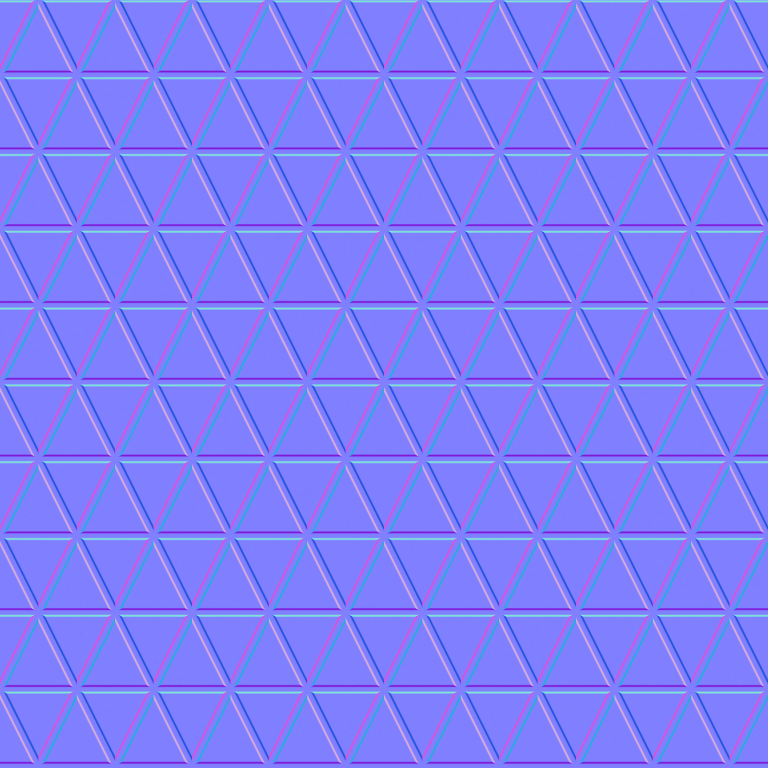
Reproduce this texture map procedurally as a Shadertoy shader.

```glsl
// Tangent-space normal map of raised triangular tiles parted by narrow flat grooves.
#define REPEATS 10.0        // triangles across and rows down, even so that it tiles
#define GROOVE_HALF 0.043   // groove centre to bevel centre, in rows
#define BEVEL_WIDTH 0.024   // reach of the bevel either side of its centre
#define BEVEL_TILT 0.80     // sideways part of the normal at the bevel centre
#define ROW_OFFSET 0.025    // height of the lowest groove centre, in rows
#define GRAIN_CELLS 256.0   // surface grain cells across
#define GRAIN_TILT 0.022    // strength of the grain

// Integer hash giving two values from 0 to 1.
vec2 hash22(vec2 cell) {
    uvec2 q = uvec2(cell) * uvec2(1597u, 3571u);
    uint n = (q.x ^ q.y) * 7919u;
    n = (n ^ (n >> 15)) * 73471u;
    n ^= n >> 13;
    return vec2(n & 1023u, (n >> 10) & 1023u) / 1023.0;
}

// Smooth two-channel noise that wraps at the canvas edges.
vec2 wrappedNoise(vec2 uv) {
    vec2 p = uv * GRAIN_CELLS;
    vec2 cell = floor(p), f = fract(p);
    f = f * f * (3.0 - 2.0 * f);
    vec2 lo = mod(cell, GRAIN_CELLS), hi = mod(cell + 1.0, GRAIN_CELLS);
    vec2 bottom = mix(hash22(lo), hash22(vec2(hi.x, lo.y)), f.x);
    vec2 top = mix(hash22(vec2(lo.x, hi.y)), hash22(hi), f.x);
    return mix(bottom, top, f.y);
}

// Sideways tilt from one edge; it fades where another edge is nearer.
vec2 bevel(float dist, float others, vec2 outward, float pixel) {
    float width = max(BEVEL_WIDTH, pixel);
    float ridge = 1.0 - smoothstep(0.0, width, abs(dist - GROOVE_HALF));
    float owner = smoothstep(-pixel, pixel, others - dist);
    return outward * ridge * owner * BEVEL_TILT;
}

void mainImage(out vec4 fragColor, in vec2 fragCoord) {
    vec2 uv = fragCoord / iResolution.xy;
    vec2 p = uv * REPEATS - vec2(0.5, ROW_OFFSET);
    float pixel = REPEATS / min(iResolution.x, iResolution.y);

    // Position between the rising, falling and level grid lines
    vec3 f = fract(vec3(p.x - 0.5 * p.y, p.x + 0.5 * p.y, p.y));
    bool pointsUp = f.y >= f.x;
    vec3 edge = pointsUp ? vec3(f.x, 1.0 - f.y, f.z) : vec3(1.0 - f.x, f.y, 1.0 - f.z);

    // Perpendicular distances to the three edges and their outward directions
    vec2 slant = normalize(vec2(2.0, 1.0));
    vec3 d = edge * vec3(slant.x, slant.x, 1.0);
    float side = pointsUp ? 1.0 : -1.0;

    vec2 tilt = bevel(d.x, min(d.y, d.z), vec2(-slant.x, slant.y), pixel)
              + bevel(d.y, min(d.x, d.z), slant, pixel)
              + bevel(d.z, min(d.x, d.y), vec2(0.0, -1.0), pixel);
    tilt *= side;

    // Faint grain on the raised faces only
    float face = smoothstep(0.0, BEVEL_WIDTH, min(d.x, min(d.y, d.z)) - GROOVE_HALF);
    tilt += (wrappedNoise(uv) - 0.5) * GRAIN_TILT * face;

    // Pack the unit normal into colour
    vec3 normal = vec3(tilt, sqrt(max(0.0, 1.0 - dot(tilt, tilt))));
    fragColor = vec4(0.5 + 0.5 * normal, 1.0);
}
```
